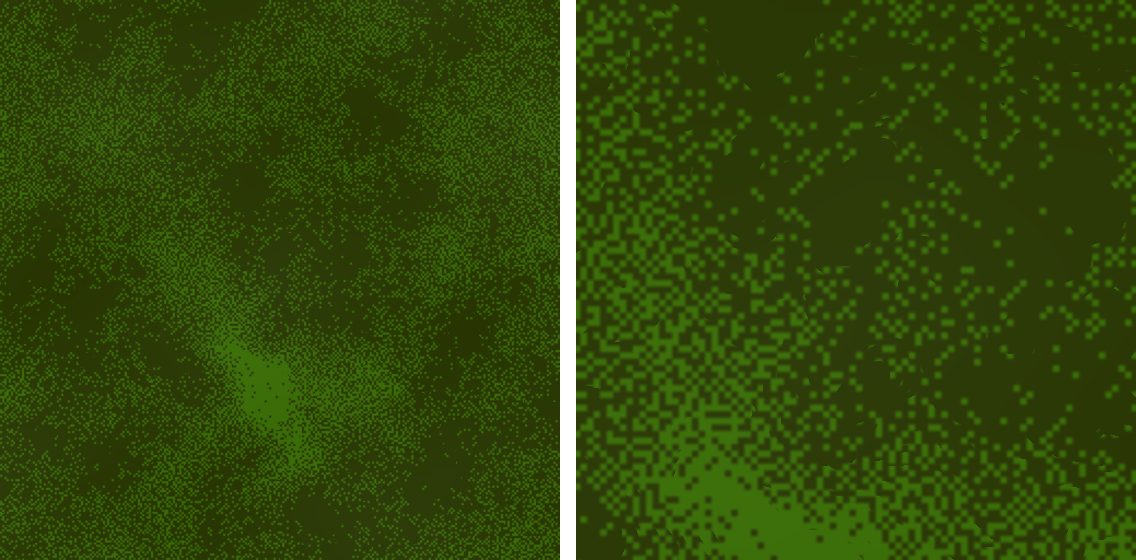
Left: the whole. Right: its middle third, enlarged.
Give the GLSL for this texture, as a Shadertoy shader.

```glsl
const float GRID = 256.0;            // dither cells across the canvas
const float EDGE = 0.1;              // softness of the cell borders
const float MEAN_COVER = 0.225;      // share of lit cells away from the seams
const float COVER_CONTRAST = 0.85;
const float SEAM_WIDTH = 0.052;
const vec3 MOSS_DARK = vec3(0.155, 0.208, 0.008);
const vec3 MOSS_LIT = vec3(0.218, 0.415, 0.014);
const vec3 HAZE = vec3(0.024, 0.026, 0.032);

float hash(vec2 p) {
    vec3 q = fract(p.xyx * 0.1031);
    q += dot(q, q.yzx + 33.33);
    return fract((q.x + q.y) * q.z);
}

// Distance to the nearest jittered point
float cellular(vec2 p) {
    vec2 base = floor(p);
    float nearest = 4.0;
    for (int y = -1; y <= 1; y++)
    for (int x = -1; x <= 1; x++) {
        vec2 c = base + vec2(x, y);
        vec2 site = c + vec2(hash(c + 71.0), hash(c + 137.0));
        nearest = min(nearest, distance(p, site));
    }
    return nearest;
}

vec2 warp(vec2 p) {
    return p + 0.022 * sin(p.yx * 17.0 + vec2(0.4, 2.1))
             + 0.009 * sin(p.yx * 43.0 + vec2(3.0, 1.2));
}

// Soft glow along a segment
float seam(vec2 p, vec2 a, vec2 b) {
    vec2 ab = b - a;
    float t = clamp(dot(p - a, ab) / dot(ab, ab), 0.0, 1.0);
    float d = length(p - a - ab * t) / SEAM_WIDTH;
    return exp(-d * d);
}

// Local share of lit cells
float coverage(vec2 uv) {
    vec2 p = warp(uv);
    float cloud = 0.48 * cellular(p * 4.0 + 3.0)
                + 0.32 * cellular(p * 9.0 + 17.0)
                + 0.20 * cellular(p * 21.0 + 41.0);
    float glow = 0.65 * seam(p, vec2(0.43, 0.35), vec2(0.51, 0.16))
               + 0.33 * seam(p, vec2(0.48, 0.27), vec2(0.65, 0.34))
               + 0.20 * seam(p, vec2(0.42, 0.42), vec2(0.28, 0.57))
               + 0.20 * seam(p, vec2(0.80, 0.55), vec2(0.83, 0.78));
    float cover = MEAN_COVER + COVER_CONTRAST * (cloud - 0.46) + glow;
    return clamp(cover, 0.03, 0.93);
}

// High-passed noise, spread evenly over 0..1
float threshold(vec2 c) {
    float sides = 0.0, corners = 0.0;
    for (int i = 0; i < 4; i++) {
        vec2 s = vec2(i & 1, i >> 1) * 2.0 - 1.0;
        corners += hash(c + s) - 0.5;
        sides += hash(c + 0.5 * vec2(s.x + s.y, s.x - s.y)) - 0.5;
    }
    float n = hash(c) - 0.5 - 0.32 * sides + 0.02 * corners;
    return 0.5 + 0.5 * tanh(2.33 * n);
}

void mainImage(out vec4 fragColor, in vec2 fragCoord) {
    vec2 uv = fragCoord / iResolution.y;
    float cover = coverage(uv);

    // Blend the four nearest dither cells
    vec2 g = uv * GRID - 0.5;
    vec2 c = floor(g) + 8.0;
    vec2 f = smoothstep(EDGE, 1.0 - EDGE, fract(g));
    vec4 lit = step(vec4(threshold(c), threshold(c + vec2(1, 0)),
                         threshold(c + vec2(0, 1)), threshold(c + 1.0)),
                    vec4(cover));
    float dither = mix(mix(lit.x, lit.y, f.x), mix(lit.z, lit.w, f.x), f.y);

    // Slow drift of a greyer haze
    vec2 w = warp(uv);
    float drift = 0.5 + 0.25 * sin(w.x * 9.0 + w.y * 6.0 + 1.0)
                      + 0.25 * sin(w.x * 7.0 - w.y * 13.0 + 4.0);
    vec3 color = mix(MOSS_DARK, MOSS_LIT, dither) + HAZE * drift;
    fragColor = vec4(color, 1.0);
}
```
